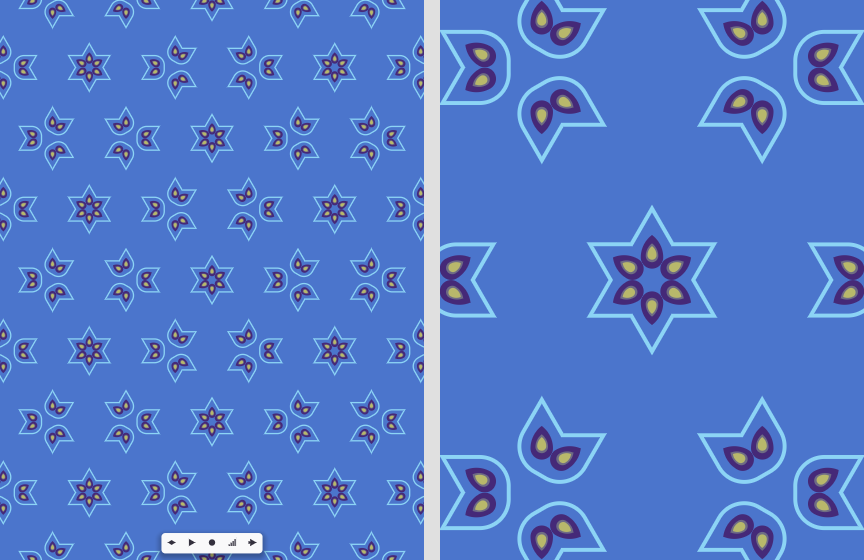
Left: the whole. Right: its middle third, enlarged.
A WebGL 1 fragment shader for this pattern:

```glsl
precision highp float;
// Hexagonal lattice of outlined six-petal stars and triple buds on blue, with a small icon bar.
uniform vec2 u_resolution;

float cover(float d, float px) {
  return clamp(0.5 - d / px, 0.0, 1.0);
}

// Offset from the nearest point of a triangular lattice.
vec2 latticeCell(vec2 p) {
  vec2 period = vec2(504.9, 291.5);
  vec2 a = mod(p + 0.5 * period, period) - 0.5 * period;
  vec2 b = mod(p, period) - 0.5 * period;
  return dot(a, a) < dot(b, b) ? a : b;
}

// Mirrors the plane into one sixth, centred on the x axis.
vec2 foldSixfold(vec2 p) {
  float sector = 1.0471976;
  float a = mod(atan(p.y, p.x) + 0.5 * sector, sector) - 0.5 * sector;
  return length(p) * vec2(cos(a), abs(sin(a)));
}

// Round at the back, pointed towards +x.
float teardrop(vec2 p, float r) {
  return p.x > 0.0 ? length(vec2(p.x, abs(p.y) + 1.5 * r)) - 2.5 * r : length(p) - r;
}

float roundBox(vec2 p, vec2 halfSize, float r) {
  vec2 q = abs(p) - halfSize + r;
  return length(max(q, 0.0)) + min(max(q.x, q.y), 0.0) - r;
}

float triangle(vec2 p) {
  return max(-p.x - 6.0, 0.866 * abs(p.y) + 0.5 * p.x - 3.5);
}

// Diamond, triangle, disc, rising bars and arrow, side by side.
float icons(vec2 p) {
  float slot = clamp(floor(p.x / 41.5 + 0.5), -2.0, 2.0);
  p.x -= slot * 41.5;
  if (slot < -1.5) return (5.0 * abs(p.x) + 8.0 * abs(p.y) - 40.0) / 9.4;
  if (slot < -0.5) return triangle(p);
  if (slot < 0.5) return length(p) - 6.5;
  if (slot < 1.5) {
    float column = floor((p.x + 8.0) / 4.0);
    float bar = abs(mod(p.x + 8.0, 4.0) - 2.0) - 1.3;
    float span = max(-7.0 - p.y, p.y + 4.0 - 3.5 * column);
    return max(max(bar, span), abs(p.x) - 8.0);
  }
  return min(triangle(p - vec2(1.5, 0.0)), roundBox(p + vec2(4.0, 0.0), vec2(4.0, 2.5), 0.3));
}

void main() {
  // The canvas is 1152 units high, with a star at its centre.
  float px = 1152.0 / u_resolution.y;
  vec2 p = (gl_FragCoord.xy - 0.5 * u_resolution) * px;
  vec2 q = foldSixfold(latticeCell(p));

  // Buds are reversed star segments closed by a rounded end.
  bool isBud = q.x > 75.0;
  if (isBud) q.x = 151.2 - q.x;
  float outline = dot(q - vec2(28.3, 0.0), vec2(0.866, -0.5));
  if (isBud) {
    vec2 corner = vec2(17.0 - q.x, q.y - 4.4);
    float shell = length(max(corner, 0.0)) + min(max(corner.x, corner.y), 0.0) - 20.0;
    outline = max(outline, shell);
  }
  vec3 color = vec3(0.295, 0.46, 0.80);
  color = mix(color, vec3(0.55, 0.83, 0.96), cover(abs(outline) - 1.35, px));

  // Petals point at the star tips, 30 degrees off the fold axis.
  vec2 petal = vec2(0.866 * q.x + 0.5 * q.y, 0.866 * q.y - 0.5 * q.x);
  color = mix(color, vec3(0.27, 0.16, 0.47), cover(teardrop(petal - vec2(15.5, 0.0), 7.7), px));
  color = mix(color, vec3(0.43, 0.42, 0.52), cover(teardrop(petal - vec2(16.5, 0.0), 4.3), px));
  color = mix(color, vec3(0.72, 0.72, 0.42), cover(teardrop(petal - vec2(17.0, 0.0), 3.1), px));

  // Icon bar with a soft shadow.
  vec2 b = p + vec2(0.0, 541.5);
  float shadow = roundBox(b + vec2(0.0, 6.0), vec2(104.0, 21.0), 8.0);
  color *= 1.0 - 0.3 * (1.0 - smoothstep(-8.0, 16.0, shadow));
  color = mix(color, vec3(0.975, 0.975, 0.98), cover(roundBox(b, vec2(104.0, 21.0), 8.0), px));
  color = mix(color, vec3(0.20, 0.19, 0.24), cover(icons(b - vec2(0.0, 1.5)), px));

  gl_FragColor = vec4(color, 1.0);
}
```
